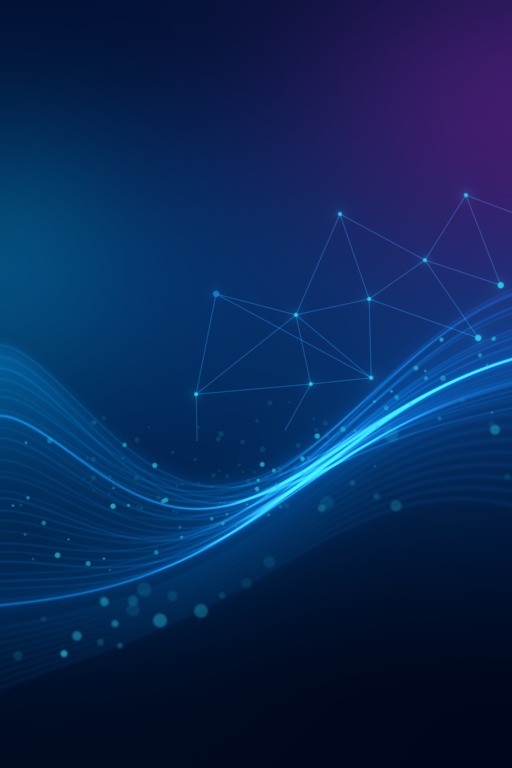
This background is drawn by a Shadertoy shader. Its source:

```glsl
#define STRANDS 26
#define FAINT_STRANDS 9
#define PARTICLES 150
#define FAN_LEFT 0.52
#define FAN_RIGHT 0.24
#define STRAND_WIDTH 0.0022
#define NIGHT vec3(0.0, 0.028, 0.11)
#define DEEP_BLUE vec3(0.01, 0.19, 0.41)
#define PURPLE vec3(0.27, 0.11, 0.44)
#define BLUE vec3(0.03, 0.38, 0.62)
#define CYAN vec3(0.28, 0.82, 0.92)

const int NODES = 14;
const int DOTTED_NODES = 11;
const int LINKS = 22;

// Network nodes, in units of the canvas width
const vec2 node[NODES] = vec2[](
    vec2(.664, 1.082), vec2(.910, 1.119), vec2(.830, .992), vec2(.978, .943),
    vec2(.721, .916), vec2(.578, .885), vec2(.422, .926), vec2(.383, .730),
    vec2(.607, .750), vec2(.725, .762), vec2(.934, .840), vec2(1.04, 1.07),
    vec2(.557, .66), vec2(.385, .64));
const ivec2 link[LINKS] = ivec2[](
    ivec2(0, 5), ivec2(0, 4), ivec2(0, 2), ivec2(1, 2), ivec2(2, 4), ivec2(2, 3),
    ivec2(2, 10), ivec2(1, 3), ivec2(4, 9), ivec2(4, 5), ivec2(5, 8), ivec2(5, 9),
    ivec2(5, 6), ivec2(6, 7), ivec2(6, 9), ivec2(7, 5), ivec2(7, 8), ivec2(8, 9),
    ivec2(4, 10), ivec2(1, 11), ivec2(8, 12), ivec2(7, 13));

vec4 hash4(float n) {
    vec4 v = fract(n * vec4(.1031, .1030, .0973, .1099));
    v += dot(v, v.wzxy + 33.33);
    return fract((v.xxyz + v.yzzw) * v.zywx);
}

// Rising spine shared by all strands
float spine(float x) {
    return .30 + .56 / (1. + exp(-5.5 * (x - .62)));
}

// Spine plus a fan opening on the left and another on the right
float wave(float x, float left, float right) {
    float fan = exp(-pow(max(x, 0.) / (.255 + .13 * left), 1.6));
    float opening = smoothstep(0., .45, x) * mix(.18, 1., smoothstep(.5, 1.05, x));
    return spine(x) + left * fan + right * opening;
}

float faintWave(float x, float depth) {
    return spine(x) - depth * (.09 + .33 * (x - .35) * (x - .35));
}

// Thin line with a halo, given the curve heights at x and x + step
float strand(float y, float height, float nextHeight, float stepX, float width) {
    float slope = (nextHeight - height) / stepX;
    float d = abs(y - height) / sqrt(1. + slope * slope);
    return exp(-d * d / (width * width)) + .12 * exp(-d / .012);
}

float segmentDistance(vec2 p, vec2 a, vec2 b) {
    vec2 ab = b - a;
    return length(p - a - ab * clamp(dot(p - a, ab) / dot(ab, ab), 0., 1.));
}

float disc(vec2 p, vec2 center, float radius, float blur) {
    return 1. - smoothstep(radius - blur, radius + blur, length(p - center));
}

vec3 background(vec2 p) {
    vec3 color = mix(NIGHT, DEEP_BLUE, smoothstep(.1, .95, p.y));
    color = mix(color, vec3(.005, .06, .20), .95 * smoothstep(.95, 1.5, p.y));
    vec2 side = (p - vec2(0., 1.)) / vec2(.25, .28);
    color += vec3(0., .11, .08) * exp(-dot(side, side));
    vec2 corner = (p - vec2(1.05, 1.27)) / vec2(.45, .36);
    return mix(color, PURPLE, .95 * exp(-dot(corner, corner)));
}

void mainImage(out vec4 fragColor, in vec2 fragCoord) {
    vec2 p = fragCoord / iResolution.x;
    float pixel = 1. / iResolution.x;
    float width = max(STRAND_WIDTH, .7 * pixel);
    vec3 color = background(p);

    // Haze inside the fan and around the spine
    float top = wave(p.x, FAN_LEFT, .14);
    float inside = 1. - smoothstep(top - .05, top + .01, p.y);
    color += vec3(0., .13, .17) * inside * exp(-3.5 * max(top - p.y, 0.) - 2.5 * p.x);
    color += vec3(0., .09, .16) * exp(-9. * abs(p.y - spine(p.x)));

    // Strands, brightest where they converge
    float light = 0., stepX = .004, x2 = p.x + stepX;
    float focus = (p.x - .64) / .24;
    float along = mix(.55, 1.2, exp(-focus * focus));
    for (int i = 0; i < STRANDS; i++) {
        vec4 h = hash4(float(i) * 7. + 3.);
        float left = FAN_LEFT * (float(i) + .6 * h.x) / float(STRANDS);
        float right = FAN_RIGHT * (h.y - .42);
        light += along * mix(.14, .45, h.z * h.z) * strand(p.y,
            wave(p.x, left, right), wave(x2, left, right), stepX, width);
    }
    for (int i = 0; i < 2; i++) {
        float left = .37 * float(i);
        light += 1.1 * along * strand(p.y,
            wave(p.x, left, 0.), wave(x2, left, 0.), stepX, 1.3 * width);
    }
    for (int i = 0; i < FAINT_STRANDS; i++) {
        float depth = .35 + 1.0 * float(i) / float(FAINT_STRANDS);
        light += .09 * strand(p.y, faintWave(p.x, depth),
            faintWave(x2, depth), stepX, 2.2 * width);
    }
    color += mix(BLUE, CYAN, smoothstep(.3, 1.5, light)) * (1. - exp(-light));

    // Particles: sparks on the fan, dust above it, soft discs below it
    for (int i = 0; i < PARTICLES; i++) {
        vec4 h = hash4(float(i) * 11. + 101.);
        int kind = i % 5;
        vec2 center = vec2(h.x, wave(h.x, .5 * h.y, FAN_RIGHT * (h.z - .5)) + .05 * (h.w - .5));
        float radius = mix(.002, .0055, h.w * h.w), blur = max(.002, pixel), glow = mix(.3, .85, h.z);
        if (kind > 2) {
            center = vec2(.15 + .5 * h.x, wave(.15 + .5 * h.x, .3, .1) + .17 * h.y * h.y);
            glow = .16;
        } else if (kind == 2) {
            center.y = faintWave(h.x, mix(.2, 1.4, h.y));
            radius = mix(.005, .014, h.w * h.w);
            blur = .004;
            glow = mix(.12, .5, h.z * h.z);
        }
        color = mix(color, vec3(.13, .72, .83), glow * disc(p, center, radius, blur));
    }

    // Network
    for (int i = 0; i < LINKS; i++) {
        float d = segmentDistance(p, node[link[i].x], node[link[i].y]);
        color += vec3(.05, .21, .26) * .65 * (1. - smoothstep(0., max(.0024, 1.2 * pixel), d));
    }
    for (int i = 0; i < DOTTED_NODES; i++) {
        float large = (i == 3 || i == 6 || i == 10) ? 1.6 : 1.;
        vec3 tint = i == 6 ? vec3(.08, .50, .78) : vec3(.15, .82, .92);
        color += .18 * tint * exp(-length(p - node[i]) / .008);
        color = mix(color, tint, .9 * disc(p, node[i], .0038 * large, max(.0018, pixel)));
    }
    fragColor = vec4(clamp(color, 0., 1.), 1.);
}
```
